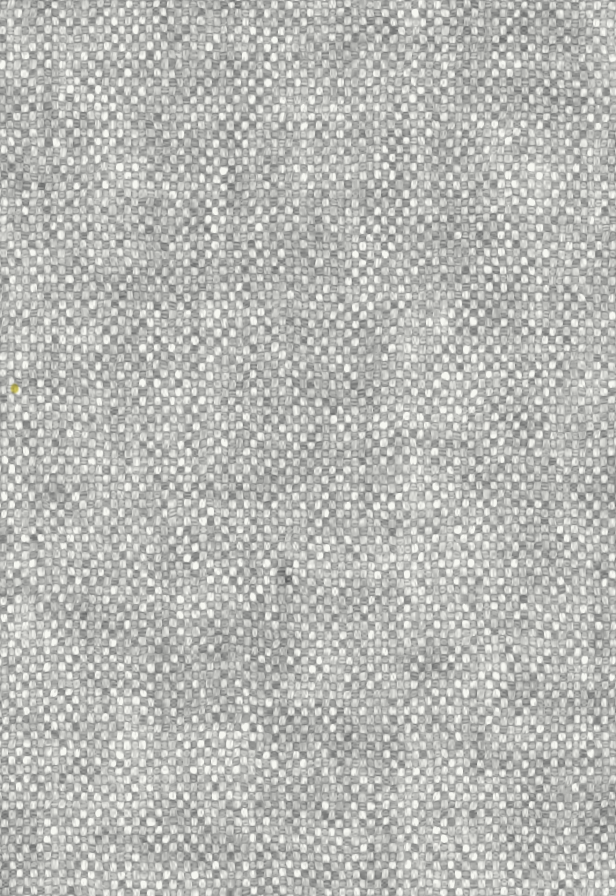
This texture is drawn by a Shadertoy shader. Its source:

```glsl
// Pale grey basket-weave cloth with melange yarns, soft streaks and a stray fleck.

#define YARNS vec2(84.0, 104.0)  // warp and weft yarns over the canvas
#define WARP_TONE 0.865          // light upright stitches
#define WEFT_TONE 0.675          // darker crossing stitches
#define GAP_DEPTH 0.11           // shading between stitches
#define STITCH_VARIATION 0.19
#define FIBRE_VARIATION 0.24
#define STREAK_VARIATION 0.11
#define PATCH_VARIATION 0.07
#define WOBBLE 0.55              // yarn drift, in stitches

const float PI = 3.14159265;
const vec3 SHADOW = vec3(0.35, 0.355, 0.355);
const vec3 HIGHLIGHT = vec3(0.97, 0.972, 0.95);
const vec3 FLECK = vec3(0.66, 0.62, 0.22);

float hash(vec2 p) {
    return fract(sin(dot(p, vec2(127.1, 311.7))) * 43758.5453);
}

// Smooth value noise, centred on zero.
float noise(vec2 p) {
    vec2 i = floor(p), f = fract(p);
    f = f * f * (3.0 - 2.0 * f);
    float low = mix(hash(i), hash(i + vec2(1.0, 0.0)), f.x);
    float high = mix(hash(i + vec2(0.0, 1.0)), hash(i + 1.0), f.x);
    return mix(low, high, f.y) - 0.5;
}

// Grey level of the weave; p counts yarns.
float weaveTone(vec2 p) {
    vec2 cell = floor(p);
    vec2 f = fract(p) - 0.5;

    // Alternating stitches: positive where the warp lies on top
    float over = smoothstep(-0.3, 0.3, sin(PI * p.x) * sin(PI * p.y));
    float width = 0.95 + 0.12 * hash(cell + 31.0);
    float body = 1.0 - smoothstep(0.25, 0.62, length(f) * width);

    float tone = mix(WEFT_TONE, WARP_TONE, over);
    tone -= GAP_DEPTH * (1.0 - body);
    tone += STITCH_VARIATION * (hash(cell) - 0.5) * body;

    // Fibres run along whichever yarn is on top
    float upright = noise(p * vec2(4.2, 2.2));
    float across = noise(p * vec2(2.0, 4.4) + 57.0);
    return tone + FIBRE_VARIATION * mix(across, upright, over);
}

// Slubby yarns and broad uneven shading.
float unevenTone(vec2 p) {
    float warpStreak = noise(vec2(p.x * 0.6, p.y * 0.06));
    float weftStreak = noise(vec2(p.x * 0.07, p.y * 0.6) + 83.0);
    float clouds = noise(p * 0.12 + 19.0) + 0.6 * noise(p * 0.3 + 47.0);
    return STREAK_VARIATION * 0.5 * (warpStreak + weftStreak) + PATCH_VARIATION * clouds;
}

void mainImage(out vec4 fragColor, in vec2 fragCoord) {
    vec2 uv = fragCoord / iResolution.xy;
    vec2 p = uv * YARNS;

    // Slow drift plus small irregularities in the yarn paths
    vec2 drift = vec2(noise(p * 0.13), noise(p * 0.13 + 41.0));
    vec2 jitter = vec2(noise(p * 0.7 + 11.0), noise(p * 0.7 + 73.0));
    vec2 q = p + WOBBLE * (drift + 0.5 * jitter);

    float tone = weaveTone(q) + unevenTone(p);

    // One dark snag in the yarn
    tone -= 0.2 * exp(-dot(p - vec2(38.8, 36.8), p - vec2(38.8, 36.8)));

    float level = (tone - SHADOW.r) / (HIGHLIGHT.r - SHADOW.r);
    vec3 color = mix(SHADOW, HIGHLIGHT, clamp(level, 0.0, 1.0));

    // A small ochre fibre caught at the left edge
    float fleck = 1.0 - smoothstep(0.3, 0.75, length(p - vec2(2.0, 58.9)));
    color = mix(color, FLECK * (0.6 + 0.6 * tone), 0.85 * fleck);

    fragColor = vec4(color, 1.0);
}
```
